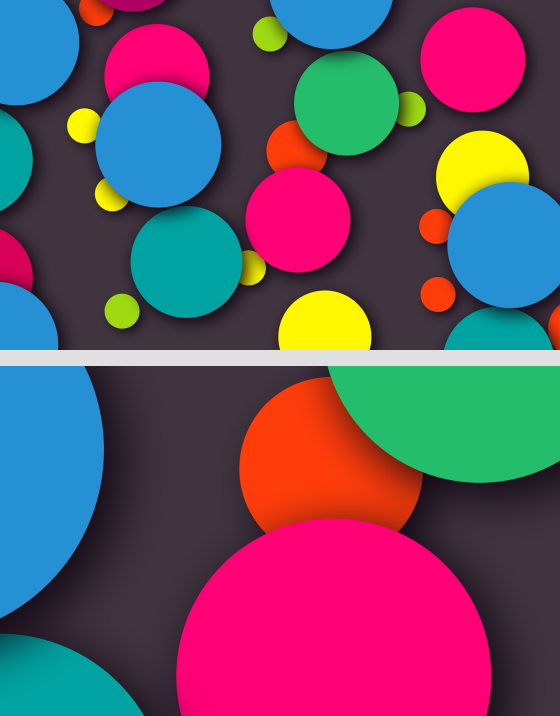
Top, the full canvas; bottom, a detail of the centre.
Write a Shadertoy shader that draws this background.

```glsl
// Low-discrepancy scatter, loosened by a small wobble
vec2 discCenter(float n) {
    vec2 spread = fract(n * vec2(0.75488, 0.56984)) * 1.2 - 0.1;
    vec2 wobble = 0.06 * sin(n * vec2(7.0, 11.0));
    return spread * vec2(1.6, 1.0) + vec2(0.05, -0.03) + wobble;
}

// Negative indices are small dots, positive ones large discs, blue on top.
// Returns colour in rgb and radius in a.
vec4 discStyle(int n) {
    if (n <= 0) {
        int kind = (-n) % 3;
        if (kind == 0) return vec4(1.0, 0.24, 0.04, (-n) % 6 == 0 ? 0.0875 : 0.05);
        if (kind == 1) return vec4(1.0, 0.98, 0.0, 0.05);
        return vec4(0.62, 0.85, 0.07, 0.05);
    }
    if (n < 3) return vec4(1.0, 0.97, 0.0, 0.133);
    if (n == 4) return vec4(0.85, 0.0, 0.34, 0.15);
    if (n == 7) return vec4(0.69, 0.0, 0.38, 0.15);
    if (n < 8) return vec4(1.0, 0.0, 0.46, 0.15);
    if (n == 10) return vec4(0.14, 0.74, 0.42, 0.15);
    if (n < 12) return vec4(0.0, 0.64, 0.63, 0.16);
    return vec4(0.145, 0.57, 0.83, 0.18);
}

void mainImage(out vec4 fragColor, in vec2 fragCoord) {
    vec2 p = fragCoord / iResolution.y;
    float pixel = 1.0 / iResolution.y;
    vec3 color = vec3(0.25, 0.207, 0.247);

    for (int n = -16; n <= 16; n++) {
        vec2 offset = p - discCenter(float(n));
        vec4 disc = discStyle(n);
        float radius = disc.a;

        // Soft shadow falling to the lower right
        float shadowDist = length(offset - vec2(0.012, -0.012)) - radius;
        float shadow = 1.0 - smoothstep(-0.03, 0.03 + 0.25 * radius, shadowDist);
        color = mix(color, vec3(0.05, 0.01, 0.06), 0.8 * shadow * shadow);

        // Flat disc with a smoothed edge
        float edge = length(offset) - radius;
        color = mix(color, disc.rgb, 1.0 - smoothstep(-0.7 * pixel, 0.7 * pixel, edge));
    }

    fragColor = vec4(color, 1.0);
}
```
